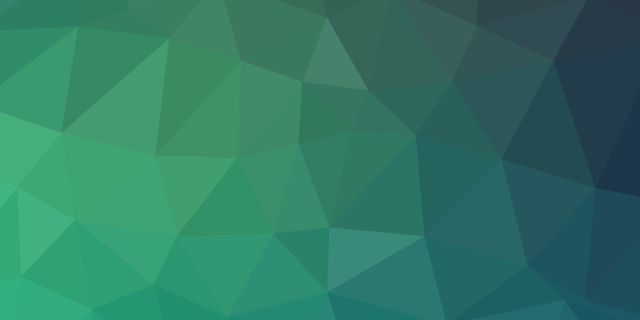
A Shadertoy shader for this background:

```glsl
struct Wave { float start, slope, height, freq, peak; };

const int ROWS = 7;
const float COLUMN_STEP = 0.266;
const float COLUMN_START = 0.16;
const float TINT = 0.022;           // random brightness of each facet
const float ACCENT_RADIUS = 0.055;

// Each mesh row, top to bottom, is a line with a cosine ripple
const Wave ROW_X[ROWS] = Wave[ROWS](
    Wave(0.150, 0.270, 0.0, 1.0, 0.0),
    Wave(0.156, 0.273, 0.047, 2.0, 3.0),
    Wave(0.170, 0.266, 0.094, 0.83, 0.8),
    Wave(0.219, 0.229, -0.065, 1.05, 4.9),
    Wave(0.020, 0.263, -0.052, 2.0, 4.3),
    Wave(-0.040, 0.286, 0.109, 0.9, -0.3),
    Wave(0.0, 0.280, 0.0, 1.0, 0.0));
const Wave ROW_Y[ROWS] = Wave[ROWS](
    Wave(1.23, 0.0, 0.0, 1.0, 0.0),
    Wave(1.036, -0.013, -0.052, 3.14, 3.0),
    Wave(0.818, 0.0, -0.1, 0.75, 4.0),
    Wave(0.610, -0.021, -0.078, 0.95, 1.3),
    Wave(0.414, -0.044, -0.07, 1.0, 1.6),
    Wave(0.090, -0.012, 0.045, 3.14, 0.0),
    Wave(-0.22, 0.0, 0.0, 1.0, 0.0));

// Colour ramps from left to right
const vec3 TOP[4] = vec3[4](vec3(0.17, 0.50, 0.40), vec3(0.23, 0.48, 0.36),
                            vec3(0.23, 0.36, 0.34), vec3(0.16, 0.21, 0.28));
const vec3 MIDDLE[4] = vec3[4](vec3(0.27, 0.70, 0.48), vec3(0.26, 0.61, 0.41),
                               vec3(0.16, 0.42, 0.38), vec3(0.13, 0.23, 0.31));
const vec3 BOTTOM[4] = vec3[4](vec3(0.18, 0.68, 0.49), vec3(0.14, 0.57, 0.45),
                               vec3(0.14, 0.45, 0.44), vec3(0.11, 0.34, 0.39));

// Lighter and darker spots: position, brightness
const int ACCENTS = 7;
const vec3 ACCENT[ACCENTS] = vec3[ACCENTS](
    vec3(1.02, 0.81, 0.06), vec3(1.11, 0.19, 0.05), vec3(0.14, 0.30, 0.04),
    vec3(1.87, 0.70, -0.03), vec3(0.91, 0.98, -0.04), vec3(1.27, 0.66, -0.03),
    vec3(0.25, 0.51, 0.03));

float wave(Wave w, float i) {
    return w.start + w.slope * i + w.height * cos(w.freq * (i - w.peak));
}

vec2 meshPoint(float column, int row) {
    return vec2(wave(ROW_X[row], column), wave(ROW_Y[row], column));
}

float hash(vec2 p) {
    return fract(sin(dot(p, vec2(127.1, 311.7))) * 43758.5);
}

vec3 gradient(vec2 p) {
    float x = clamp(p.x * 1.5, 0.0, 2.999);
    float y = clamp(p.y, 0.0, 1.0) * 2.0;
    int k = int(x);
    float t = fract(x);
    vec3 middle = mix(MIDDLE[k], MIDDLE[k + 1], t);
    vec3 outer = y > 1.0 ? mix(TOP[k], TOP[k + 1], t) : mix(BOTTOM[k], BOTTOM[k + 1], t);
    return mix(middle, outer, abs(y - 1.0));
}

vec3 facetColor(vec2 center, vec2 seed) {
    float light = (hash(seed) - 0.5) * 2.0 * TINT;
    for (int k = 0; k < ACCENTS; k++) {
        vec2 offset = (center - ACCENT[k].xy) / ACCENT_RADIUS;
        light += ACCENT[k].z * exp(-dot(offset, offset));
    }
    return gradient(center) + light;
}

float cross2(vec2 a, vec2 b) { return a.x * b.y - a.y * b.x; }

float edgeDistance(vec2 p, vec2 a, vec2 b) {
    return cross2(p - a, b - a) / max(length(b - a), 1e-4);
}

// Adds one facet, weighted by its smooth coverage
void addFacet(inout vec4 sum, vec2 p, vec2 a, vec2 b, vec2 c, vec2 seed, float pixel) {
    float side = sign(cross2(b - a, c - a));
    float d = max(side * edgeDistance(p, a, b),
                  max(side * edgeDistance(p, b, c), side * edgeDistance(p, c, a)));
    float cover = clamp(0.5 - d / pixel, 0.0, 1.0);
    if (cover > 0.0) sum += cover * vec4(facetColor((a + b + c) / 3.0, seed), 1.0);
}

void mainImage(out vec4 fragColor, in vec2 fragCoord) {
    vec2 p = fragCoord / iResolution.xy * vec2(2.0, 1.0);
    float pixel = 1.0 / iResolution.y;
    float column = floor((p.x - COLUMN_START) / COLUMN_STEP);
    vec4 sum = vec4(gradient(p), 1.0) * 0.001;

    for (int row = 0; row < ROWS - 1; row++) {
        for (int k = -2; k <= 2; k++) {
            float i = column + float(k);
            vec2 a = meshPoint(i, row), b = meshPoint(i + 1.0, row);
            vec2 c = meshPoint(i, row + 1), d = meshPoint(i + 1.0, row + 1);
            vec2 seed = vec2(i, float(row));
            // Split each cell along its shorter diagonal
            bool falling = distance(a, d) < distance(b, c);
            addFacet(sum, p, a, b, falling ? d : c, seed, pixel);
            addFacet(sum, p, d, c, falling ? a : b, seed + 0.5, pixel);
        }
    }
    fragColor = vec4(sum.rgb / sum.a, 1.0);
}
```
